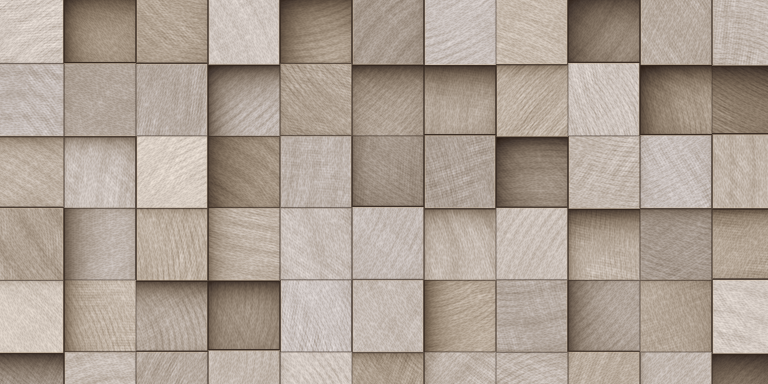
A WebGL 2 fragment shader for this texture:

```glsl
#version 300 es
precision highp float;
// A wall of square wooden blocks, end grain outwards, standing at uneven depths.
// Each grid cell hashes its depth, tone and grain; growth rings are warped sines,
// pores are stretched cellular noise, and higher neighbours cast soft shadows.

uniform vec2 u_resolution;
out vec4 fragColor;

const float PITCH = 0.1875;                 // block size, in canvas heights
const vec2 ORIGIN = vec2(0.1667, 0.0833);   // a corner of the grid
const float OVERLAP = 0.035;                // raised blocks cover their neighbours
const float GAP_HALF = 0.010;
const float TONE_MIN = 0.73;
const float TONE_RANGE = 0.31;
const float DEPTH_TONE = 0.10;
const float RING_DEPTH = 0.19;
const float SAW_DEPTH = 0.075;
const float PORE_DEPTH = 0.20;
const float PATCH_DEPTH = 0.035;
const float SHADOW_REACH = 0.62;
const float TOP_SHADOW = 0.66;
const float LEFT_SHADOW = 0.50;
const float CONTACT_SHADOW = 0.12;
const vec3 DARK_WOOD = vec3(0.28, 0.23, 0.20);
const vec3 PALE_WOOD = vec3(0.80, 0.76, 0.73);
const vec3 WARMTH = vec3(0.0, 0.07, 0.20);  // taken out of the middle tones
const vec3 GAP_COLOR = vec3(0.20, 0.15, 0.12);
const vec3 RIM_COLOR = vec3(0.84, 0.75, 0.63);

vec3 hash3(vec2 p) {
    vec3 q = fract(p.xyx * vec3(0.1031, 0.1030, 0.0973));
    q += dot(q, q.yxz + 33.33);
    return fract((q.xxy + q.yzz) * q.zyx);
}

float depthOf(vec2 cell) {
    return hash3(cell + 41.0).x;
}

mat2 rotation(float a) {
    return mat2(cos(a), sin(a), -sin(a), cos(a));
}

// Height of the seam below a cell, pushed away from the higher block
float seam(vec2 cell) {
    return cell.y + OVERLAP * (depthOf(cell - vec2(0, 1)) - depthOf(cell));
}

// Distance to the nearest scattered point
float cellular(vec2 p) {
    vec2 base = floor(p);
    float nearest = 2.0;
    for (int y = -1; y <= 1; y++)
        for (int x = -1; x <= 1; x++) {
            vec2 c = base + vec2(x, y);
            nearest = min(nearest, distance(p, c + hash3(c).xy));
        }
    return nearest;
}

// Slow uneven patches, about -1 to 1
float patches(vec2 p) {
    return 0.5 * sin(p.x * 3.1 + 1.7 * sin(p.y * 2.3))
         + 0.3 * sin(p.y * 6.7 + 1.9 * sin(p.x * 4.1))
         + 0.2 * sin(p.x * 11.3 - p.y * 9.1);
}

// Brightness change from rings, saw marks and pores
float grain(vec2 p, vec2 cell) {
    vec3 kind = hash3(cell + 7.0);
    vec3 form = hash3(cell + 19.0);
    vec2 seed = 20.0 * form.xy;
    vec2 q = rotation(6.2832 * kind.x) * p;
    float radius = length(q - vec2(0.0, mix(1.0, 4.5, kind.y)));
    float warped = radius + 0.010 * patches(q * 1.2 + seed);
    float ring = 0.5 + 0.5 * sin(6.2832 * mix(8.0, 16.0, kind.z) * warped);
    float band = 0.5 + 0.5 * sin(mix(9.0, 24.0, form.z) * warped + seed.x);
    float fade = 0.5 + 0.5 * patches(q * 1.3 + seed.yx);
    float rings = (0.31 - ring * ring * ring) * fade * mix(0.2, 1.0, form.x);
    rings += 0.45 * (0.31 - band * band * band) * form.y * form.y;
    // Straight saw streaks of uneven spacing
    vec2 s = rotation(6.2832 * form.y) * p;
    float streak = sin(s.x * 67.0 + seed.x) * sin(s.x * 103.0 + 1.5 * sin(s.y * 4.0));
    float saw = streak * (0.6 + 0.8 * patches(s * 1.7 + seed)) * (0.3 + kind.z);
    // Short pores along the rings
    float pore = cellular(q * vec2(19.0, 41.0) + seed * 9.0) - 0.48;
    return RING_DEPTH * rings + SAW_DEPTH * saw + PORE_DEPTH * pore
         + PATCH_DEPTH * patches(p * 2.0 + seed) + 0.07 * dot(p, form.zx - 0.5);
}

// Light left after a neighbour standing higher, at distance d from its edge
float shade(float rise, float d, float strength) {
    float drop = max(rise, 0.0);
    float falloff = exp(-1.7 * max(d, 0.0) / (SHADOW_REACH * drop + 0.02));
    return 1.0 - strength * smoothstep(0.0, 0.55, drop) * falloff;
}

void main() {
    vec2 grid = (gl_FragCoord.xy / u_resolution.y - ORIGIN) / PITCH;
    float pixel = 1.0 / (u_resolution.y * PITCH);
    vec2 cell = vec2(floor(grid.x), floor(grid.y + 0.5));
    cell.y -= step(grid.y, seam(cell));
    vec2 p = grid - cell - 0.5;
    float depth = depthOf(cell);
    vec3 look = hash3(cell + 83.0);

    // Shadows from the upper left, and gaps that darken where depths differ
    float below = grid.y - seam(cell);
    float above = seam(cell + vec2(0, 1)) - grid.y;
    vec4 away = vec4(above, 0.5 + p.x, 0.5 - p.x, below);
    vec4 strength = vec4(TOP_SHADOW, LEFT_SHADOW, CONTACT_SHADOW, CONTACT_SHADOW);
    vec2 toward[4] = vec2[4](vec2(0, 1), vec2(-1, 0), vec2(1, 0), vec2(0, -1));
    float light = 1.0, gap = 0.0, rim = 0.0;
    for (int i = 0; i < 4; i++) {
        float rise = depthOf(cell + toward[i]) - depth;
        light *= shade(rise, away[i], strength[i]);
        float line = 1.0 - smoothstep(-0.6 * pixel, 0.6 * pixel, away[i] - GAP_HALF);
        gap = max(gap, line * mix(0.35, 0.95, smoothstep(0.0, 0.4, abs(rise))));
        float lit = 1.0 - smoothstep(GAP_HALF, 0.032, away[i]);
        rim = max(rim, lit * smoothstep(-0.1, 0.5, -rise));
    }

    // Wood tone, darkened along the same ramp by the shadows
    float tone = TONE_MIN + TONE_RANGE * look.x + DEPTH_TONE * (depth - 0.5);
    tone += grain(p, cell);
    float ramp = PALE_WOOD.r - DARK_WOOD.r;
    tone = ((DARK_WOOD.r + ramp * tone) * light - DARK_WOOD.r) / ramp;
    vec3 color = mix(DARK_WOOD, PALE_WOOD, tone) - WARMTH * max(tone * (1.0 - tone), 0.0);
    color *= 1.0 + (look.y - 0.5) * vec3(0.02, 0.0, -0.05);

    color = mix(color, RIM_COLOR * light, 0.55 * rim);
    color = mix(color, GAP_COLOR, gap);
    fragColor = vec4(color, 1.0);
}
```
